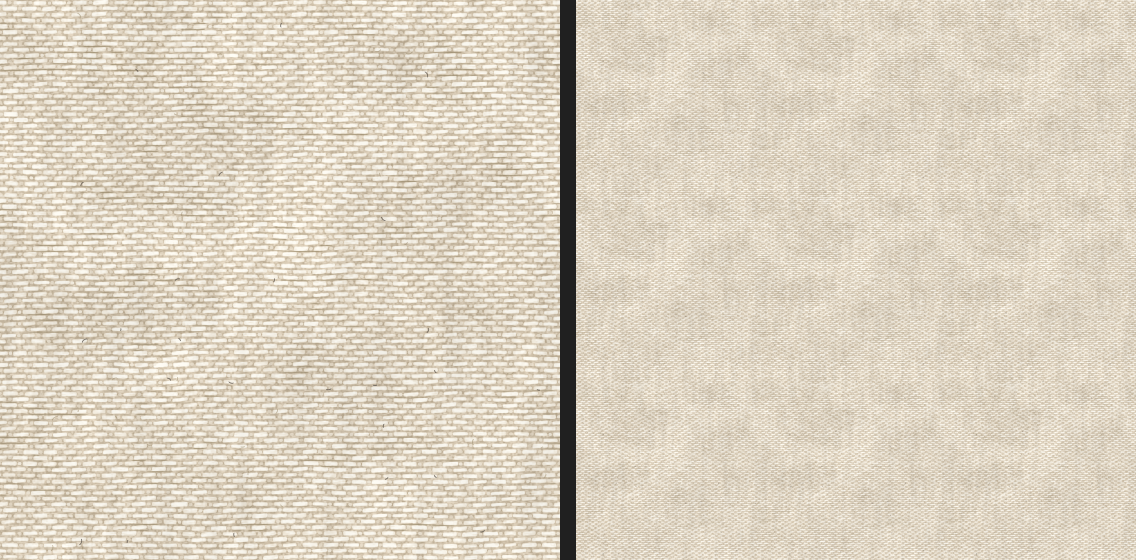
Left: one tile. Right: repeated 3 by 3.
Write a WebGL 1 fragment shader that draws this texture.

```glsl
precision highp float;
uniform vec2 u_resolution;

const vec2 WEAVE = vec2(28.0, 96.0);  // floats across, rows up (even)
const vec3 SHADOW = vec3(0.725, 0.665, 0.57);
const vec3 LINEN = vec3(0.885, 0.835, 0.755);
const vec3 KNOT = vec3(0.90, 0.86, 0.79);
const vec3 CREAM = vec3(0.972, 0.962, 0.932);
const vec3 STRAW = vec3(0.60, 0.54, 0.42);
const vec3 FLECK = vec3(0.33, 0.30, 0.27);

float hash(vec2 p) {
  vec3 q = fract(p.xyx * vec3(0.1031, 0.1030, 0.0973));
  q += dot(q, q.yzx + 33.33);
  return fract((q.x + q.y) * q.z);
}

// Value noise that wraps after a whole number of cells
float noise(vec2 uv, vec2 cells, float seed) {
  vec2 p = uv * cells;
  vec2 i = floor(p);
  vec2 f = fract(p);
  f = f * f * (3.0 - 2.0 * f);
  vec2 a = mod(i, cells) + seed;
  vec2 b = mod(i + 1.0, cells) + seed;
  return mix(mix(hash(a), hash(vec2(b.x, a.y)), f.x),
             mix(hash(vec2(a.x, b.y)), hash(b), f.x), f.y);
}

float roundBox(vec2 p, vec2 halfSize, float radius) {
  vec2 q = abs(p) - halfSize + radius;
  return length(max(q, 0.0)) + min(max(q.x, q.y), 0.0) - radius;
}

float cover(float d, float blur) {
  return 1.0 - smoothstep(-blur, blur, d);
}

// Sparse short fibres, each kept inside its own cell
float flecks(vec2 uv, float cells, float share, float blur) {
  vec2 p = uv * cells;
  vec2 id = mod(floor(p), cells);
  float angle = 6.2832 * hash(id + 71.0);
  vec2 q = fract(p) - 0.3 - 0.4 * vec2(hash(id + 13.0), hash(id + 29.0));
  q = mat2(cos(angle), -sin(angle), sin(angle), cos(angle)) * q / cells;
  q.y += 60.0 * q.x * q.x;
  vec2 size = vec2(mix(0.002, 0.006, hash(id + 47.0)), 0.0009);
  return cover(roundBox(q, size, 0.0008), blur) * step(hash(id + 5.0), share);
}

vec3 cloth(vec2 uv, float blur) {
  // Yarns drift a little, and alternate rows shift by half a repeat
  vec2 p = uv * WEAVE;
  p.y += 0.3 * (noise(uv, vec2(11.0, 14.0), 3.0) - 0.5);
  float row = mod(floor(p.y), WEAVE.y);
  p.x += 0.5 * mod(row, 2.0) + 0.08 * (hash(vec2(row, 7.0)) - 0.5);
  p.x += 0.18 * (noise(uv, vec2(17.0, 30.0), 9.0) - 0.5);
  vec2 id = vec2(mod(floor(p.x), WEAVE.x), row);
  float gapId = mod(floor(p.x + 0.5), WEAVE.x);
  vec2 f = fract(p) - 0.5;

  float fibre = noise(uv, vec2(150.0, 420.0), 21.0);
  float grain = noise(uv, vec2(310.0, 290.0), 37.0);
  float broad = noise(uv, vec2(7.0, 9.0), 51.0);
  float streak = noise(uv, vec2(60.0, 8.0), 63.0);

  // Recessed ground
  float ground = 0.5 + 0.75 * (fibre - 0.5) + 0.75 * (grain - 0.5) + 0.2 * (broad - 0.5);
  vec3 color = mix(SHADOW, LINEN, clamp(ground, 0.0, 1.0));

  // Small knot between two floats
  vec2 knotPos = vec2(0.5 - abs(f.x), f.y) / WEAVE;
  float knot = cover(roundBox(knotPos, vec2(0.0032, 0.0027), 0.0025), blur);
  vec3 knotColor = mix(KNOT, CREAM, 0.5 * hash(vec2(gapId, row) + 41.0));
  color = mix(color, knotColor, knot * mix(0.55, 1.0, hash(vec2(gapId, row) + 17.0)));

  // Long pale float, bright along its core and uneven in size
  float vary = hash(id + 101.0);
  vec2 dashPos = f / WEAVE;
  dashPos.y -= dashPos.x * 0.10 * (hash(id + 131.0) - 0.25);
  vec2 dashSize = vec2(mix(0.31, 0.38, vary), mix(0.28, 0.38, hash(id + 151.0))) / WEAVE;
  float dash = cover(roundBox(dashPos, dashSize, 0.0028), blur * 1.2);
  vec2 edge = dashPos / dashSize;
  float shine = 0.72 + 0.4 * vary - 0.45 * dot(edge, edge);
  shine += 0.6 * (fibre - 0.5) + 0.4 * (grain - 0.5) + 0.25 * (broad - 0.5);
  color = mix(color, mix(KNOT, CREAM, clamp(shine, 0.0, 1.0)), dash);

  // Thin dark strands show between rows in patches
  float patchy = smoothstep(0.54, 0.82, noise(uv, vec2(11.0, 34.0), 83.0));
  float broken = smoothstep(0.35, 0.65, noise(uv, vec2(48.0, 96.0), 97.0));
  float strand = cover((0.5 - abs(f.y)) / WEAVE.y - 0.0007, blur);
  color = mix(color, STRAW, 0.75 * strand * patchy * broken);

  // Thick pale slubs in a few rows
  float slub = smoothstep(0.84, 0.93, noise(uv, vec2(6.0, 48.0), 113.0));
  color = mix(color, CREAM, 0.35 * slub * cover((abs(f.y) - 0.32) / WEAVE.y, blur));

  // Faint shading along the warp
  return color * (1.0 + 0.045 * (streak - 0.5) + 0.045 * (broad - 0.5));
}

void main() {
  vec2 uv = gl_FragCoord.xy / u_resolution;
  float blur = max(0.0007, 0.6 / min(u_resolution.x, u_resolution.y));
  vec3 color = cloth(uv, blur);
  color = mix(color, FLECK, 0.7 * flecks(uv, 11.0, 0.14, blur));
  color = mix(color, STRAW, 0.5 * flecks(uv, 17.0, 0.10, blur));
  gl_FragColor = vec4(color, 1.0);
}
```
